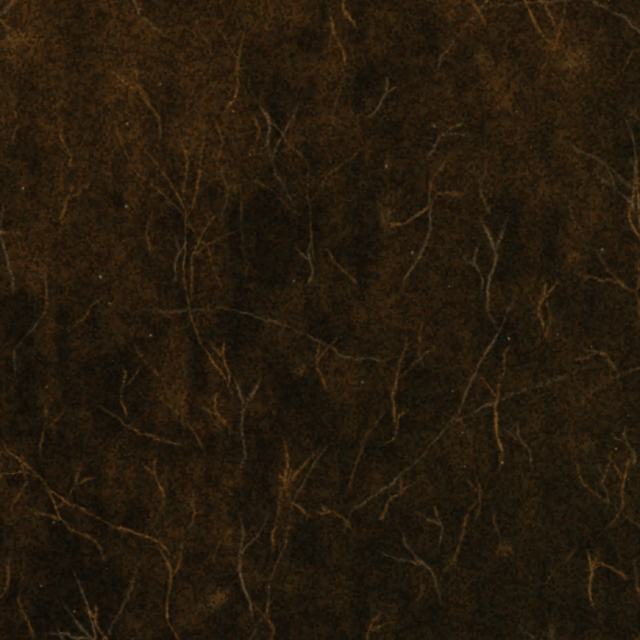
Reproduce this texture procedurally as a WebGL 2 fragment shader.

```glsl
#version 300 es
precision highp float;

uniform vec2 u_resolution;
out vec4 fragColor;

vec2 hash2(vec2 p) {
  vec3 q = fract(p.xyx * vec3(0.1031, 0.1030, 0.0973));
  q += dot(q, q.yzx + 33.33);
  return fract((q.xx + q.yz) * q.zy);
}

// Smooth cellular noise: each cell scatters one soft splat of random value.
float splats(vec2 p, float seed) {
  vec2 cell = floor(p);
  float total = 0.0, weight = 0.0;
  for (int y = -1; y <= 1; y++) {
    for (int x = -1; x <= 1; x++) {
      vec2 id = cell + vec2(x, y);
      vec2 offset = id + hash2(id + seed) - p;
      float w = exp(-6.0 * dot(offset, offset));
      total += w * hash2(id + seed + 71.7).x;
      weight += w;
    }
  }
  return total / weight;
}

// Round soft flecks, present in a given fraction of the cells.
float flecks(vec2 p, float grid, float chance, float radius, float seed) {
  vec2 cell = floor(p * grid);
  float mask = 0.0;
  for (int y = -1; y <= 1; y++) {
    for (int x = -1; x <= 1; x++) {
      vec2 id = cell + vec2(x, y);
      vec2 trait = hash2(id + seed + 19.3);
      float r = radius * (0.6 + 0.7 * trait.y);
      float d = length(p - (id + hash2(id + seed)) / grid) / r;
      mask = max(mask, exp(-d * d) * step(trait.x, chance) * (0.3 + 0.7 * trait.y));
    }
  }
  return mask;
}

// Kinked, tapering line along local y with one forked arm.
float crackLine(vec2 local, float reach, float width, vec2 trait) {
  float along = local.y / reach;
  float kink = abs(fract(along * 0.6 + trait.x) - 0.5) - 0.25;
  float bend = 0.4 * kink + 0.03 * sin(along * 5.0 + 6.28 * trait.y);
  float across = local.x - reach * bend;
  float past = max(along - trait.y + 0.5, 0.0);
  float arm = across - reach * past * (trait.x < 0.5 ? -0.9 : 0.8);
  float taper = 1.0 - smoothstep(0.6, 1.0, abs(along));
  float main = exp(-across * across / (width * width));
  float side = exp(-arm * arm / (width * width * 1.6));
  side *= step(0.001, past) * step(0.45, trait.y) * (1.0 - smoothstep(0.3, 0.9, past));
  return taper * max(main, 0.85 * side);
}

// Scattered cracks; x holds amber lines, y holds pale lines.
vec2 cracks(vec2 p, float grid, float reach, float width, float chance, float paleShare, float seed) {
  vec2 cell = floor(p * grid);
  vec2 mask = vec2(0.0);
  for (int y = -1; y <= 1; y++) {
    for (int x = -1; x <= 1; x++) {
      vec2 id = cell + vec2(x, y);
      vec2 trait = hash2(id + seed + 5.1);
      vec2 kind = hash2(id + seed + 43.7);
      float lean = 2.0 * hash2(id + seed + 87.9).x - 1.0;
      float angle = lean * (0.4 + 0.9 * lean * lean) + 0.12;
      vec2 local = p - (id + hash2(id + seed)) / grid;
      float c = cos(angle), s = sin(angle);
      local = vec2(c * local.x + s * local.y, c * local.y - s * local.x);
      float line = crackLine(local, reach * (0.65 + 0.35 * trait.x) / grid, width, trait);
      line *= step(kind.x, chance) * (0.45 + 0.55 * trait.y);
      mask = max(mask, line * (kind.y < paleShare ? vec2(0.0, 1.0) : vec2(1.0, 0.0)));
    }
  }
  return mask;
}

void main() {
  float size = min(u_resolution.x, u_resolution.y);
  vec2 uv = gl_FragCoord.xy / size;
  float pixel = 1.0 / size;

  // Dark ground with broad patches, upright streaks and mottling
  float broad = splats(uv * 4.0, 3.0);
  float streak = splats(uv * vec2(38.0, 9.0), 17.0);
  float mottle = splats(uv * 22.0, 31.0);
  float fine = splats(uv * 70.0, 47.0);
  float warmth = 0.29 + 0.42 * (broad - 0.5) + 0.42 * (streak - 0.5)
               + 0.42 * (mottle - 0.5) + 0.3 * (fine - 0.5) + 0.34 * (uv.y - 0.5);
  vec3 color = mix(vec3(0.088, 0.067, 0.036), vec3(0.245, 0.155, 0.060), clamp(warmth, 0.0, 1.0));
  float olive = smoothstep(0.4, 1.3, uv.x + 0.6 * (1.0 - uv.y) - 0.3 * broad);
  color = mix(color, vec3(0.106, 0.092, 0.046), 0.45 * olive);

  // Amber smudges
  vec2 drift = 0.035 * (vec2(mottle, streak) - 0.5);
  float smudge = flecks(uv + drift, 8.0, 0.2, 0.013, 61.0);
  color = mix(color, vec3(0.34, 0.235, 0.10), 0.6 * smudge);

  // Fine cracks, from long and faint to short and dense
  vec2 wobble = uv + 0.006 * (vec2(mottle, fine) - 0.5);
  float thin = max(0.0025, 0.8 * pixel);
  vec2 lines = cracks(wobble, 3.0, 0.8, thin, 0.85, 0.6, 101.0) * 0.85;
  lines = max(lines, cracks(wobble, 6.0, 0.65, thin * 1.15, 0.9, 0.25, 137.0));
  lines = max(lines, cracks(wobble, 10.0, 0.55, thin * 1.1, 0.6, 0.15, 173.0) * 0.85);
  lines *= 0.55 + 0.5 * smoothstep(0.2, 0.75, splats(uv * 30.0, 211.0));
  color = mix(color, vec3(0.40, 0.265, 0.105), 0.82 * min(lines.x, 1.0));
  color = mix(color, vec3(0.38, 0.305, 0.20), 0.75 * min(lines.y, 1.0));

  // Pale dust and surface grain
  float dust = flecks(uv, 40.0, 0.04, max(0.002, 0.8 * pixel), 251.0);
  color = mix(color, vec3(0.50, 0.45, 0.34), 0.75 * dust);
  float grain = splats(uv * 230.0, 7.0) - 0.5;
  float tint = splats(uv * 190.0, 23.0) - 0.5;
  color *= 1.0 + 0.62 * grain;
  color += 0.03 * tint * vec3(1.0, -0.3, -0.6);
  fragColor = vec4(color, 1.0);
}
```
